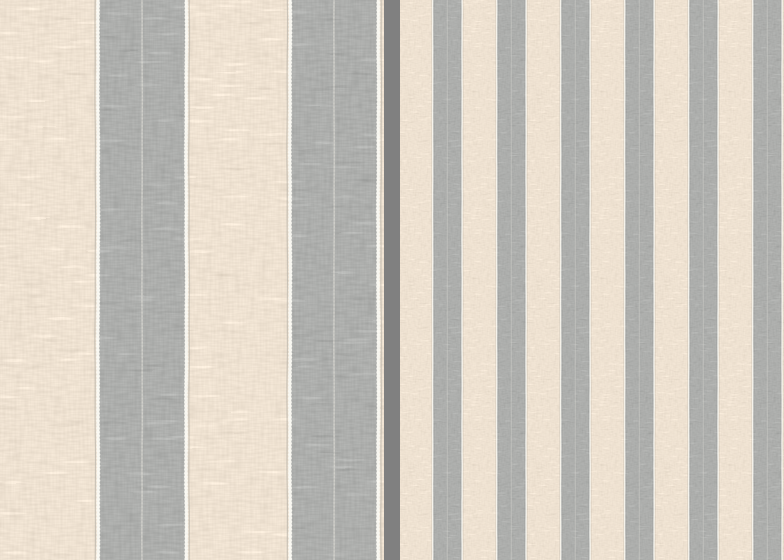
Left, the tile; right, the same tile 3 across and 3 down.
Give the GLSL for this pattern, as a Shadertoy shader.

```glsl
const float REPEATS = 2.0;              // stripes across
const float BAND_LEFT = 0.511;          // positions within one repeat
const float BAND_RIGHT = 0.970;
const float PINSTRIPE_POS = 0.740;
const float CORD_HALF = 0.0085;         // half widths within one repeat
const float PINSTRIPE_HALF = 0.0035;
const float SHADOW_HALF = 0.0030;
const float SHADOW_OFFSET = 0.0150;
const float WANDER = 0.0018;
const float STITCHES = 150.0;           // cord twists down the canvas
const vec2 WEFT_CELLS = vec2(26.0, 230.0);
const vec2 WARP_CELLS = vec2(150.0, 22.0);
const vec2 SLUB_CELLS = vec2(8.0, 110.0);
const float WEFT_DEPTH = 0.050;
const float WARP_DEPTH = 0.035;
const float SLUB_DEPTH = 0.045;
const float SLUB_SHARE = 0.22;
const vec3 CREAM = vec3(0.932, 0.882, 0.817);
const vec3 GREY = vec3(0.675, 0.680, 0.672);
const vec3 CORD = vec3(0.975, 0.970, 0.945);
const vec3 PINSTRIPE = vec3(0.850, 0.845, 0.820);
const vec3 SHADOW = vec3(0.700, 0.685, 0.650);
const float TAU = 6.2831853;

vec3 hash3(vec2 p) {
    vec3 q = fract(p.xyx * vec3(0.1031, 0.1030, 0.0973));
    q += dot(q, q.yxz + 33.33);
    return fract((q.xxy + q.yzz) * q.zyx);
}

// Wrapping cellular noise: x = nearest distance, y = random value of that cell
vec2 cellular(vec2 uv, vec2 cells) {
    vec2 p = uv * cells;
    vec2 base = floor(p);
    vec2 nearest = vec2(9.0, 0.0);
    for (int j = -1; j <= 1; j++) {
        for (int i = -1; i <= 1; i++) {
            vec2 cell = base + vec2(i, j);
            vec3 rnd = hash3(mod(cell, cells) + cells.yx);
            float d = length(cell + rnd.xy - p);
            if (d < nearest.x) nearest = vec2(d, rnd.z);
        }
    }
    return nearest;
}

// Soft line centred on zero
float line(float d, float halfWidth, float aa) {
    return 1.0 - smoothstep(halfWidth - aa, halfWidth + aa, abs(d));
}

// Slow sideways drift of the yarn, periodic in y
float wander(float y, float phase) {
    return WANDER * (0.6 * sin(TAU * 2.0 * y + phase)
                   + 0.4 * sin(TAU * 7.0 * y + 2.3 * phase));
}

void mainImage(out vec4 fragColor, in vec2 fragCoord) {
    vec2 uv = fragCoord / iResolution.xy;
    float aa = 0.75 * REPEATS / iResolution.x;
    float x = fract(uv.x * REPEATS);
    float phase = 1.7 * floor(uv.x * REPEATS);

    // Signed distances to the band edges and its pinstripe
    float left = x - BAND_LEFT - wander(uv.y, phase);
    float right = x - BAND_RIGHT - wander(uv.y, phase + 2.0);
    float middle = x - PINSTRIPE_POS - 0.6 * wander(uv.y, phase + 4.0);

    // Ground stripes
    float inBand = smoothstep(-aa, aa, left) * smoothstep(-aa, aa, -right);
    vec3 color = mix(CREAM, GREY, inBand);

    // Woven threads and scattered slubs
    float weft = 0.45 - cellular(uv, WEFT_CELLS).x;
    float warp = 0.45 - cellular(uv, WARP_CELLS).x;
    vec2 slub = cellular(uv, SLUB_CELLS);
    float slubMask = smoothstep(0.40, 0.10, slub.x) * step(1.0 - SLUB_SHARE, slub.y);
    float slubSign = slub.y > 1.0 - 0.3 * SLUB_SHARE ? -0.7 : 1.0;
    float weave = WEFT_DEPTH * weft + WARP_DEPTH * warp;
    color += weave + SLUB_DEPTH * slubMask * slubSign;

    // Pinstripe of broken light thread
    float twist = sin(TAU * STITCHES * uv.y);
    float thread = line(middle, PINSTRIPE_HALF, aa);
    color = mix(color, PINSTRIPE, thread * (0.75 + 0.15 * twist));

    // Thin shadow outside each cord, then the twisted cords
    float shadow = max(line(left + SHADOW_OFFSET, SHADOW_HALF, aa),
                       line(right - SHADOW_OFFSET, SHADOW_HALF, aa));
    color = mix(color, SHADOW, 0.65 * shadow);
    float cordHalf = CORD_HALF * (1.0 + 0.16 * twist);
    float cord = max(line(left, cordHalf, aa), line(right, cordHalf, aa));
    color = mix(color, CORD + 0.5 * weave, cord);

    fragColor = vec4(clamp(color, 0.0, 1.0), 1.0);
}
```
